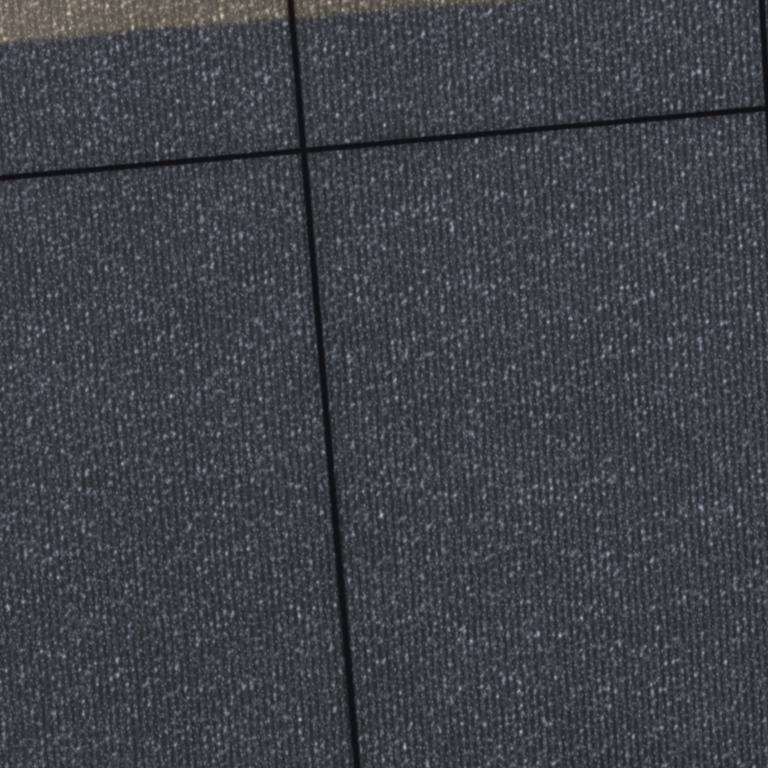
Write a three.js fragment shader that draws this texture.

```glsl
// Ribbed slate-grey carpet tiles with pale flecks, dark seams and a beige strip at the top
varying vec2 vUv;

vec3 hash3(vec2 cell) {
  vec3 h = vec3(dot(cell, vec2(127.1, 311.7)), dot(cell, vec2(269.5, 183.3)), dot(cell, vec2(419.2, 371.9)));
  return fract(sin(h) * 43758.5);
}

// Cellular noise: soft dots at jittered points; a higher rarity leaves fewer bright ones
float flecks(vec2 p, float rarity) {
  vec2 cell = floor(p);
  float sum = 0.0;
  for (int j = -1; j <= 1; j++) {
    for (int i = -1; i <= 1; i++) {
      vec2 neighbour = cell + vec2(float(i), float(j));
      vec3 h = hash3(neighbour);
      vec2 offset = p - neighbour - h.xy;
      sum += pow(h.z, rarity) * exp(-8.0 * dot(offset, offset));
    }
  }
  return sum;
}

// Slow, uneven wear from layered sines
float wear(vec2 p) {
  float sum = 0.0;
  float weight = 0.5;
  for (int i = 0; i < 4; i++) {
    sum += weight * sin(p.x + 1.7 * sin(p.y)) * cos(p.y - 0.6 * p.x);
    p = mat2(1.5, 1.1, -1.1, 1.5) * p + 2.3;
    weight *= 0.6;
  }
  return sum;
}

float seam(float distanceToLine, float halfWidth) {
  return 1.0 - smoothstep(halfWidth * 0.35, halfWidth * 1.5, abs(distanceToLine));
}

void main() {
  vec2 p = vUv;
  float cloud = wear(p * 14.0);

  // Ribs fan out slightly along the vertical seam
  float across = p.x + (0.087 - 0.035 * p.x) * p.y;
  float rib = cos(6.2832 * (across * 104.0 + 0.12 * cloud));

  // Yarn: ribs, bright flecks leaning to the right, and fine grain
  vec2 lean = vec2(across - 0.25 * p.y, p.y);
  float fleck = flecks(lean * vec2(135.0, 115.0), 3.0);
  float grain = flecks(vec2(across * 235.0, p.y * 190.0) + 31.0, 1.0);
  float light = 0.205 + (0.028 + 0.012 * p.x) * rib;
  light += fleck * (0.25 + 0.05 * rib) + 0.15 * grain;
  light += 0.012 * cloud + 0.02 * (p.y - 0.5);
  vec3 colour = light * vec3(0.955, 1.0, 1.09);

  // Beige strip, fading to the right
  float stripEdge = p.y - 0.945 - 0.082 * p.x + 0.004 * cloud;
  float strip = smoothstep(-0.007, 0.008, stripEdge);
  vec3 beige = (light + 0.15 - 0.11 * p.x) * vec3(1.06, 1.0, 0.91);
  colour = mix(colour, beige, strip);

  // Seams between the tiles, each with a faint shadow
  float middle = p.x - 0.465 + 0.087 * p.y;
  float level = p.y - 0.768 - 0.091 * p.x;
  float right = p.x - 0.992 - 0.058 * (1.0 - p.y);
  float nearest = min(abs(middle), min(abs(level), abs(right)));
  colour *= 1.0 - 0.25 * exp(-nearest * 130.0);
  float gap = max(seam(middle, 0.0050 - 0.0008 * p.y), seam(level, 0.0038));
  gap = max(gap, seam(right, 0.0042));
  colour = mix(colour, vec3(0.055, 0.057, 0.075), 0.95 * gap);

  gl_FragColor = vec4(colour, 1.0);
}
```
